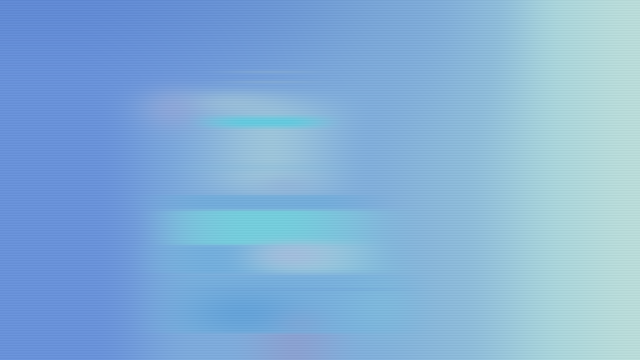
Reproduce this background procedurally as a Shadertoy shader.

```glsl
// Rectangle (left, bottom, right, top) with its own softness on each axis
float softBox(vec2 p, vec4 box, vec2 soft) {
    vec2 low = smoothstep(box.xy - soft, box.xy + soft, p);
    vec2 high = 1.0 - smoothstep(box.zw - soft, box.zw + soft, p);
    return low.x * low.y * high.x * high.y;
}

float glow(vec2 p, vec2 center, vec2 radius) {
    vec2 d = (p - center) / radius;
    return exp(-dot(d, d));
}

// Blue to pale aqua sweep, leaning right toward the top
vec3 backdrop(vec2 p) {
    float x = p.x - 0.10 * smoothstep(0.5, 1.0, p.y) * smoothstep(0.1, 0.5, p.x) * (1.0 - smoothstep(0.65, 0.9, p.x));
    vec3 color = mix(vec3(0.41, 0.57, 0.85), vec3(0.50, 0.675, 0.85), smoothstep(0.1, 0.60, x));
    color = mix(color, vec3(0.56, 0.74, 0.85), smoothstep(0.54, 0.78, x));
    color = mix(color, vec3(0.66, 0.83, 0.855), smoothstep(0.72, 0.885, x));
    color = mix(color, vec3(0.725, 0.86, 0.85), smoothstep(0.84, 1.0, x));
    return color - vec3(0.03, 0.03, 0.02) * smoothstep(0.75, 1.0, p.y) * (1.0 - smoothstep(0.4, 0.8, p.x));
}

// Pale upper mass with its cyan streak
vec3 upperGlow(vec3 color, vec2 p) {
    color = mix(color, vec3(0.51, 0.69, 0.86), 0.7 * softBox(p, vec4(0.23, -0.2, 0.56, 0.73), vec2(0.08, 0.06)));
    color = mix(color, vec3(0.64, 0.79, 0.85), 0.8 * softBox(p, vec4(0.345, 0.46, 0.50, 0.71), vec2(0.085, 0.06)));
    color = mix(color, vec3(0.51, 0.72, 0.85), 0.25 * softBox(p, vec4(0.30, 0.525, 0.53, 0.545), vec2(0.07, 0.012)));
    color = mix(color, vec3(0.64, 0.77, 0.84), 0.6 * glow(p, vec2(0.36, 0.715), vec2(0.09, 0.035)));
    color = mix(color, vec3(0.58, 0.64, 0.84), 0.6 * glow(p, vec2(0.27, 0.695), vec2(0.045, 0.055)));
    color = mix(color, vec3(0.56, 0.68, 0.84), 0.5 * glow(p, vec2(0.445, 0.485), vec2(0.045, 0.03)));
    color = mix(color, vec3(0.37, 0.79, 0.87), 0.9 * softBox(p, vec4(0.335, 0.647, 0.495, 0.675), vec2(0.05, 0.012)));
    // Faint twin streaks above
    for (int i = 0; i < 2; i++) {
        float y = 0.772 + 0.028 * float(i);
        color = mix(color, vec3(0.58, 0.71, 0.80), 0.45 * softBox(p, vec4(0.36, y - 0.003, 0.48, y + 0.003), vec2(0.06, 0.006)));
    }
    return color;
}

// Stacked horizontal bands, crisp above and below, soft at the sides
vec3 lowerBands(vec3 color, vec2 p) {
    color = mix(color, vec3(0.43, 0.67, 0.85), 0.75 * softBox(p, vec4(0.26, 0.417, 0.56, 0.458), vec2(0.07, 0.006)));
    color = mix(color, vec3(0.51, 0.76, 0.86), 0.65 * softBox(p, vec4(0.27, 0.24, 0.61, 0.417), vec2(0.07, 0.012)));
    color = mix(color, vec3(0.45, 0.81, 0.86), 0.9 * softBox(p, vec4(0.30, 0.320, 0.52, 0.415), vec2(0.09, 0.006)));
    color = mix(color, vec3(0.44, 0.67, 0.86), 0.8 * softBox(p, vec4(0.26, 0.24, 0.40, 0.318), vec2(0.07, 0.007)));
    color = mix(color, vec3(0.62, 0.79, 0.86), 0.75 * softBox(p, vec4(0.42, 0.245, 0.56, 0.325), vec2(0.07, 0.022)));
    color = mix(color, vec3(0.65, 0.73, 0.86), 0.75 * glow(p, vec2(0.455, 0.29), vec2(0.055, 0.035)));
    color = mix(color, vec3(0.46, 0.69, 0.86), 0.7 * softBox(p, vec4(0.26, 0.075, 0.62, 0.235), vec2(0.065, 0.008)));
    color = mix(color, vec3(0.37, 0.62, 0.84), 0.75 * glow(p, vec2(0.38, 0.13), vec2(0.09, 0.065)) * smoothstep(0.07, 0.08, p.y));
    color = mix(color, vec3(0.50, 0.74, 0.86), 0.6 * glow(p, vec2(0.60, 0.15), vec2(0.06, 0.10)));
    color = mix(color, vec3(0.43, 0.63, 0.84), 0.4 * softBox(p, vec4(0.30, 0.193, 0.62, 0.200), vec2(0.07, 0.005)));
    // Mauve base
    color = mix(color, vec3(0.55, 0.62, 0.81), 0.85 * softBox(p, vec4(0.41, -0.1, 0.51, 0.073), vec2(0.06, 0.006)));
    return mix(color, vec3(0.53, 0.63, 0.82), 0.4 * glow(p, vec2(0.47, 0.10), vec2(0.04, 0.04)));
}

void mainImage(out vec4 fragColor, in vec2 fragCoord) {
    vec2 p = fragCoord / iResolution.xy;
    vec3 color = lowerBands(upperGlow(backdrop(p), p), p);

    // Fine scan lines
    color += 0.015 * sin(6.2832 * 144.0 * p.y);
    fragColor = vec4(clamp(color, 0.0, 1.0), 1.0);
}
```
